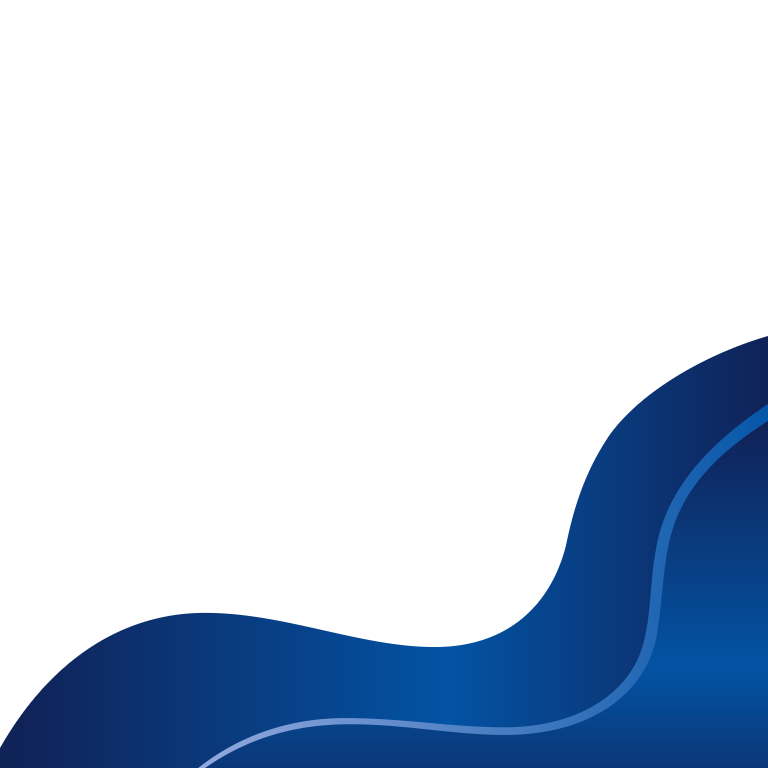
Write a WebGL 2 fragment shader that draws this background.

```glsl
#version 300 es
precision highp float;
// Layered blue waves rising to the right over a plain white ground.
// Each wave edge is a chain of cubic Bezier spans that advance in x;
// the span is solved for x, then measured along its normal.

uniform vec2 u_resolution;
out vec4 fragColor;

const vec3 NAVY = vec3(0.062, 0.138, 0.350);
const vec3 AZURE = vec3(0.010, 0.325, 0.643);

// Signed distance to a span, positive above; its ends extend as straight lines.
float aboveSpan(vec2 p, vec2 a, vec2 b, vec2 c, vec2 d) {
    float t = 0.5;
    float stepSize = 0.25;
    vec2 point, tangent;
    for (int i = 0; i < 18; i++) {
        vec2 ab = mix(a, b, t), bc = mix(b, c, t), cd = mix(c, d, t);
        vec2 abc = mix(ab, bc, t), bcd = mix(bc, cd, t);
        point = mix(abc, bcd, t);
        tangent = bcd - abc;
        t += point.x < p.x ? stepSize : -stepSize;
        stepSize *= 0.5;
    }
    return dot(p - point, normalize(vec2(-tangent.y, tangent.x)));
}

// Crest of the broad back wave.
float aboveBackWave(vec2 p) {
    vec2 hill = vec2(0.267, 0.202), dip = vec2(0.566, 0.1575);
    vec2 climb = vec2(0.737, 0.290), shoulder = vec2(0.794, 0.434);
    if (p.x < hill.x) return aboveSpan(p, vec2(0.0, 0.026), vec2(0.059, 0.130), vec2(0.150, 0.202), hill);
    if (p.x < dip.x) return aboveSpan(p, hill, vec2(0.371, 0.202), vec2(0.469, 0.1575), dip);
    if (p.x < climb.x) return aboveSpan(p, dip, vec2(0.660, 0.1575), vec2(0.717, 0.211), climb);
    if (p.x < shoulder.x) return aboveSpan(p, climb, vec2(0.747, 0.339), vec2(0.762, 0.387), shoulder);
    return aboveSpan(p, shoulder, vec2(0.836, 0.492), vec2(0.922, 0.540), vec2(1.0, 0.5625));
}

// Upper edge of the light ribbon.
float aboveRibbon(vec2 p) {
    vec2 hill = vec2(0.449, 0.065), dip = vec2(0.6575, 0.053);
    vec2 climb = vec2(0.837, 0.160), shoulder = vec2(0.854, 0.284);
    if (p.x < hill.x) return aboveSpan(p, vec2(0.258, 0.0), vec2(0.3125, 0.043), vec2(0.378, 0.065), hill);
    if (p.x < dip.x) return aboveSpan(p, hill, vec2(0.527, 0.065), vec2(0.586, 0.053), dip);
    if (p.x < climb.x) return aboveSpan(p, dip, vec2(0.749, 0.053), vec2(0.819, 0.095), climb);
    if (p.x < shoulder.x) return aboveSpan(p, climb, vec2(0.848, 0.198), vec2(0.846, 0.242), shoulder);
    return aboveSpan(p, shoulder, vec2(0.866, 0.359), vec2(0.918, 0.419), vec2(1.0, 0.474));
}

// Crest of the front wave, which is the lower edge of the ribbon.
float aboveFrontWave(vec2 p) {
    vec2 hill = vec2(0.456, 0.057), dip = vec2(0.6575, 0.043);
    vec2 climb = vec2(0.854, 0.167), shoulder = vec2(0.872, 0.297);
    if (p.x < hill.x) return aboveSpan(p, vec2(0.267, 0.0), vec2(0.323, 0.039), vec2(0.384, 0.057), hill);
    if (p.x < dip.x) return aboveSpan(p, hill, vec2(0.527, 0.057), vec2(0.592, 0.043), dip);
    if (p.x < climb.x) return aboveSpan(p, dip, vec2(0.759, 0.043), vec2(0.836, 0.0885), climb);
    if (p.x < shoulder.x) return aboveSpan(p, climb, vec2(0.862, 0.206), vec2(0.862, 0.255), shoulder);
    return aboveSpan(p, shoulder, vec2(0.889, 0.3685), vec2(0.940, 0.413), vec2(1.0, 0.452));
}

// Navy to azure and back to navy along one axis.
vec3 blueBand(float x, float start, float peak, float end) {
    float rise = (x - start) / (peak - start);
    float fall = (end - x) / (end - peak);
    return mix(NAVY, AZURE, clamp(min(rise, fall), 0.0, 1.0));
}

// Smooth fill below an edge, one pixel wide.
float fillBelow(float distanceAbove) {
    return clamp(0.5 - distanceAbove * min(u_resolution.x, u_resolution.y), 0.0, 1.0);
}

void main() {
    vec2 p = gl_FragCoord.xy / u_resolution;

    // Gradients: back wave runs across, front wave runs upward.
    vec3 backBlue = blueBand(p.x, 0.03, 0.585, 0.99);
    vec3 frontBlue = blueBand(p.y, -0.09, 0.134, 0.44);
    vec3 ribbonBlue = mix(vec3(0.58, 0.66, 0.87), vec3(0.02, 0.34, 0.66),
                          clamp((p.x - 0.26) / 0.74, 0.0, 1.0));

    // Layers from back to front.
    vec3 color = vec3(1.0);
    color = mix(color, backBlue, fillBelow(aboveBackWave(p)));
    color = mix(color, ribbonBlue, fillBelow(aboveRibbon(p)));
    color = mix(color, frontBlue, fillBelow(aboveFrontWave(p)));
    fragColor = vec4(color, 1.0);
}
```
